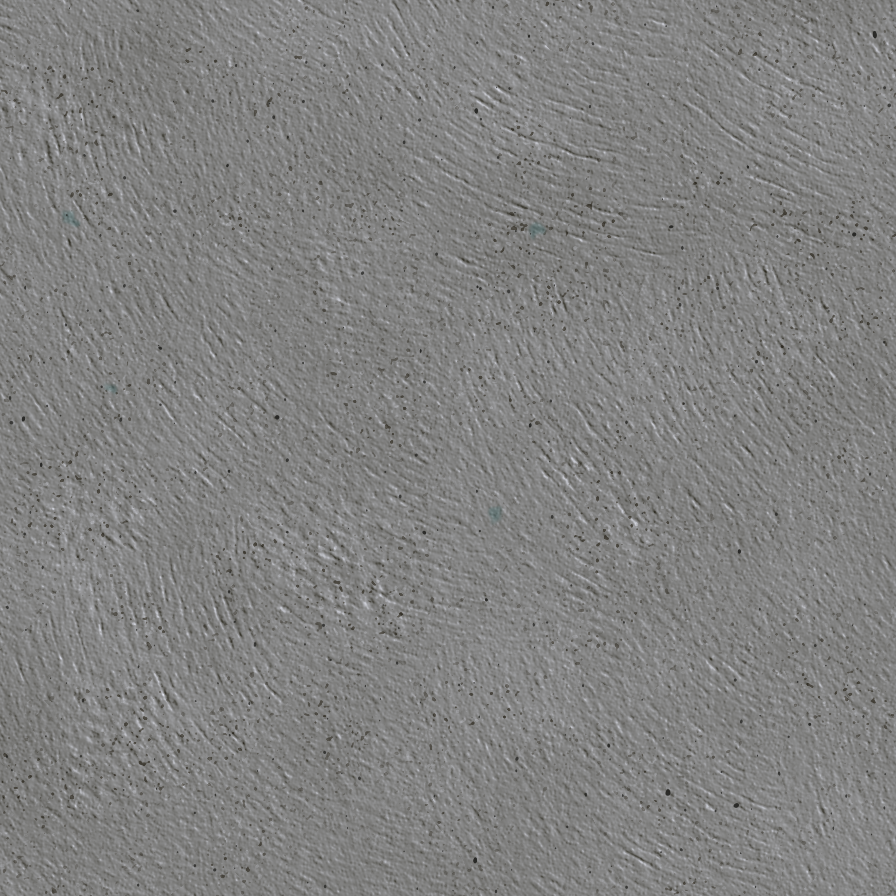
A WebGL 2 fragment shader for this texture:

```glsl
#version 300 es
precision highp float;

uniform vec2 u_resolution;
out vec4 fragColor;

const vec3 PLASTER = vec3(0.507, 0.507, 0.504);
const vec3 PIT_DARK = vec3(0.13, 0.13, 0.12);
const vec3 POCK_BROWN = vec3(0.24, 0.225, 0.19);
const vec3 FLECK_TEAL = vec3(0.33, 0.44, 0.44);
const vec2 LIGHT_STEP = vec2(0.00115, 0.00075);
const float RELIEF_GAIN = 0.142;
const float RELIEF_BITE = 0.5;
const float MOTTLE = 0.024;
const float BLUE_SHIFT = 0.12;
const float GLINT = 0.09;
const float PATCHES = 4.2;
const float RIDGES = 78.0;
const float GROOVE_DEPTH = 0.95;
const float GRAIN = 320.0;
const float GRAIN_HEIGHT = 0.62;
const vec2 STREAK = vec2(205.0, 92.0);
const float STREAK_HEIGHT = 0.9;
const float LUMPS = 95.0;
const float POCKS = 235.0;
const float TAU = 6.2831853;

struct Stroke {
    vec2 pivot;
    float radius;
    float strength;
};

vec3 hash3(vec2 c) {
    vec3 q = fract(c.xyx * vec3(0.1031, 0.1030, 0.0973));
    q += dot(q, q.yxz + 33.33);
    return fract((q.xxy + q.yzz) * q.zyx);
}

// Cellular noise: one soft bump or dent per cell, centred on zero
float bumps(vec2 p) {
    vec2 cell = floor(p);
    float sum = 0.0;
    for (int y = -1; y <= 1; y++) {
        for (int x = -1; x <= 1; x++) {
            vec2 c = cell + vec2(x, y);
            vec3 h = hash3(c);
            vec2 d = p - c - h.xy;
            float k = max(0.0, 1.0 - dot(d, d));
            sum += (2.0 * h.z - 1.0) * k * k * k;
        }
    }
    return sum;
}

// Trowel stroke of the nearest patch, fading towards its border
Stroke strokeAt(vec2 p) {
    vec2 q = p * PATCHES + 0.3 * vec2(bumps(p * 11.0 + 3.0), bumps(p * 11.0 + 47.0));
    vec2 cell = floor(q);
    vec2 centre = vec2(0.0);
    vec2 nearest = vec2(0.0);
    float first = 9.0;
    float second = 9.0;
    for (int y = -1; y <= 1; y++) {
        for (int x = -1; x <= 1; x++) {
            vec2 c = cell + vec2(x, y);
            vec2 site = c + hash3(c + 71.0).xy;
            float d = distance(q, site);
            second = min(second, max(d, first));
            if (d < first) {
                first = d;
                centre = site / PATCHES;
                nearest = c;
            }
        }
    }
    vec3 h = hash3(nearest + 19.0);
    float turn = mix(0.4, 1.15, h.x);
    float radius = mix(0.28, 0.55, h.y);
    float strength = smoothstep(0.2, 0.9, h.z) * smoothstep(0.0, 0.2, second - first);
    return Stroke(centre + radius * vec2(cos(turn), sin(turn)), radius, strength);
}

// Surface height: thin broken grooves, short streaks, lumps and grain
float heightAt(vec2 p, Stroke s, float rough) {
    vec2 arm = s.pivot - p;
    vec2 arc = vec2(length(arm), atan(arm.y, arm.x) * s.radius);
    float phase = TAU * RIDGES * arc.x + 2.4 * bumps(p * 14.0 + 8.0) + 1.1 * bumps(p * 52.0 + 2.0);
    float groove = pow(0.5 + 0.5 * sin(phase), 3.5);
    float breakup = clamp(0.5 + 1.6 * bumps(arc * vec2(70.0, 28.0) + 5.0), 0.0, 1.4);
    float h = -GROOVE_DEPTH * s.strength * breakup * groove;
    h += STREAK_HEIGHT * bumps(arc * STREAK + 31.0);
    h += mix(0.45, 2.3, rough) * bumps(p * LUMPS + 13.0);
    return h + GRAIN_HEIGHT * bumps(p * GRAIN + 57.0);
}

// Coverage of scattered round spots
float spots(vec2 p, float freq, float share, float small, float large, float soft) {
    vec2 cell = floor(p * freq);
    vec3 place = hash3(cell + 101.0);
    vec3 kind = hash3(cell + 211.0);
    vec2 d = p - (cell + mix(vec2(0.25), vec2(0.75), place.xy)) / freq;
    d.x *= mix(1.0, 1.6, kind.x);
    float radius = mix(small, large, kind.y * kind.y);
    float cover = 1.0 - smoothstep(radius - soft, radius + soft, length(d));
    return cover * step(place.z, share);
}

void main() {
    vec2 p = gl_FragCoord.xy / u_resolution.y;
    float soft = max(0.0006, 0.7 / u_resolution.y);

    // Relief lit from one side, with steeper facets accented
    Stroke s = strokeAt(p);
    float rough = smoothstep(0.3, 0.9, bumps(p * 5.0 + 23.0) + 0.3 * bumps(p * 17.0));
    float relief = heightAt(p, s, rough) - heightAt(p + LIGHT_STEP, s, rough);
    relief *= 0.9 + RELIEF_BITE * min(relief * relief, 1.0);
    float broad = bumps(p * 6.0 + 90.0) + 0.5 * bumps(p * 19.0 + 61.0);
    float tone = RELIEF_GAIN * relief + MOTTLE * broad + 0.012 * rough;

    // Ragged pocks and bright glints from one speckle field
    float speckle = bumps(p * POCKS + 17.0);
    float crowd = clamp(0.5 + 0.8 * bumps(p * 16.0 + 77.0) + 0.5 * rough, 0.08, 1.0);
    tone += GLINT * crowd * smoothstep(0.5, 0.95, -speckle);
    vec3 color = PLASTER + tone + vec3(-0.2, 0.0, 1.0) * BLUE_SHIFT * tone;
    color = mix(color, POCK_BROWN + 0.5 * tone, 0.85 * crowd * smoothstep(0.55, 0.95, speckle));

    // Teal flecks with ragged edges
    vec2 wobble = 0.006 * vec2(bumps(p * 90.0), bumps(p * 90.0 + 40.0));
    float fleck = spots(p + wobble, 6.0, 0.22, 0.006, 0.011, 0.004);
    color = mix(color, FLECK_TEAL + tone, 0.55 * fleck);

    // Fine pits and a few larger holes
    float pit = spots(p + 0.15 * wobble, 48.0, 0.16, 0.0008, 0.0021, soft);
    float hole = spots(p + 0.3 * wobble, 14.0, 0.1, 0.0016, 0.0038, soft);
    color = mix(color, PIT_DARK, max(0.75 * pit, 0.9 * hole));

    fragColor = vec4(clamp(color, 0.0, 1.0), 1.0);
}
```
